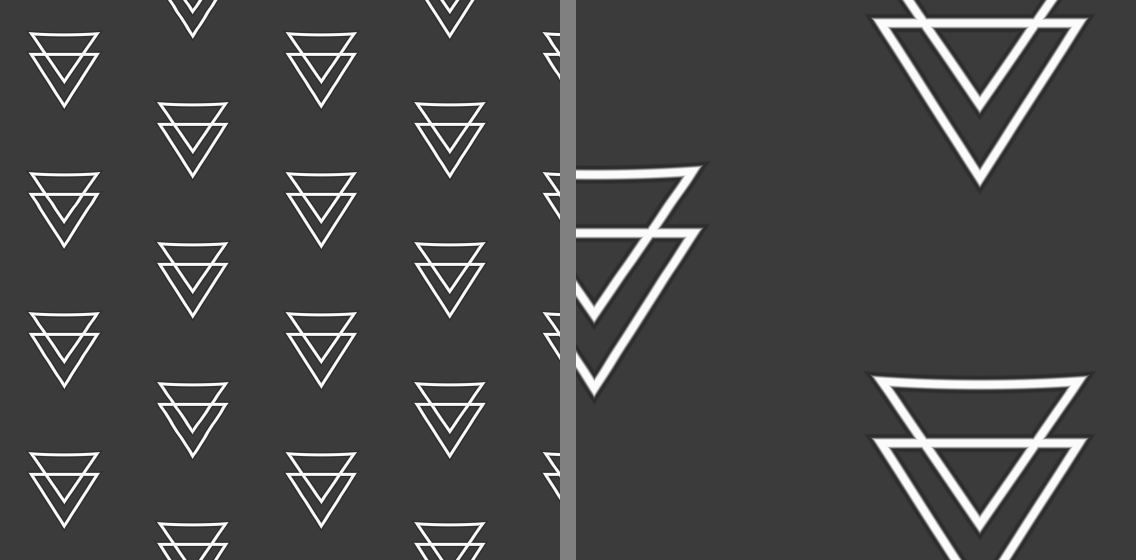
Left: the whole. Right: its middle third, enlarged.
Reproduce this pattern procedurally as a Shadertoy shader.

```glsl
const vec3 CHARCOAL = vec3(0.23, 0.23, 0.236);
const vec3 HALO = vec3(0.175);
const vec3 CHALK = vec3(0.985);

const vec2 PITCH = vec2(0.2295, 0.25);    // column and row spacing
const float FIRST_TOP = 0.0573;           // top of the first motif
const float MOTIF_HEIGHT = 0.1370;
const float HALF_WIDTH = 0.0638;
const float LINE_WIDTH = 0.0054;

float hash(vec2 p) {
    vec3 q = fract(p.xyx * 0.1031);
    q += dot(q, q.yzx + 33.33);
    return fract((q.x + q.y) * q.z);
}

float noise(float t, float seed) {
    float i = floor(t);
    float f = fract(t);
    f = f * f * (3.0 - 2.0 * f);
    return mix(hash(vec2(i, seed)), hash(vec2(i + 1.0, seed)), f);
}

// Downward triangle with mitred corners; p.y grows downward from its top edge
float triangle(vec2 p, float halfWidth, float height, float sag) {
    float across = p.x / halfWidth;
    float top = sag * (1.0 - across * across) - p.y;
    float side = dot(vec2(abs(p.x) - halfWidth, p.y),
                     normalize(vec2(height, halfWidth)));
    return max(top, side);
}

// Outline lying just inside the edge of a shape
float innerStroke(float d, float width) {
    return abs(d + 0.5 * width) - 0.5 * width;
}

// Two overlapping outlines, the upper one with a slightly sagging top
float motif(vec2 p, float lineWidth) {
    float upper = triangle(p, HALF_WIDTH, 0.0930, 0.0023);
    float lower = triangle(p - vec2(0.0, 0.0371), HALF_WIDTH, 0.0999, 0.0);
    return min(innerStroke(upper, lineWidth), innerStroke(lower, lineWidth));
}

void mainImage(out vec4 fragColor, in vec2 fragCoord) {
    float pixel = 1.0 / iResolution.y;
    vec2 p = fragCoord * pixel;
    p.y = 1.0 - p.y;

    // Half-drop repeat: odd columns move down by half a row
    float column = floor(p.x / PITCH.x);
    float margin = 0.5 * (PITCH.y - MOTIF_HEIGHT);
    float drop = 0.5 * PITCH.y * mod(column, 2.0);
    float rowPos = (p.y - FIRST_TOP - drop + margin) / PITCH.y;
    float row = floor(rowPos);
    vec2 local = vec2(p.x - (column + 0.5) * PITCH.x,
                      fract(rowPos) * PITCH.y - margin);

    // Faint hand-drawn wobble, stronger in a few motifs
    float seed = hash(vec2(column, row) + 17.0);
    float wobble = noise(local.y * 90.0, seed * 61.0) - 0.5;
    local.x += wobble * mix(0.0003, 0.0014, seed * seed * seed);

    // Crisp line with a thin dark rim
    float d = motif(local, LINE_WIDTH);
    float soft = max(0.7 * pixel, 0.0011);
    float line = 1.0 - smoothstep(-soft, soft, d);
    float rim = 1.0 - smoothstep(0.0018, 0.0034, d);
    vec3 color = mix(CHARCOAL, HALO, rim);
    color = mix(color, CHALK, line);
    fragColor = vec4(color, 1.0);
}
```
